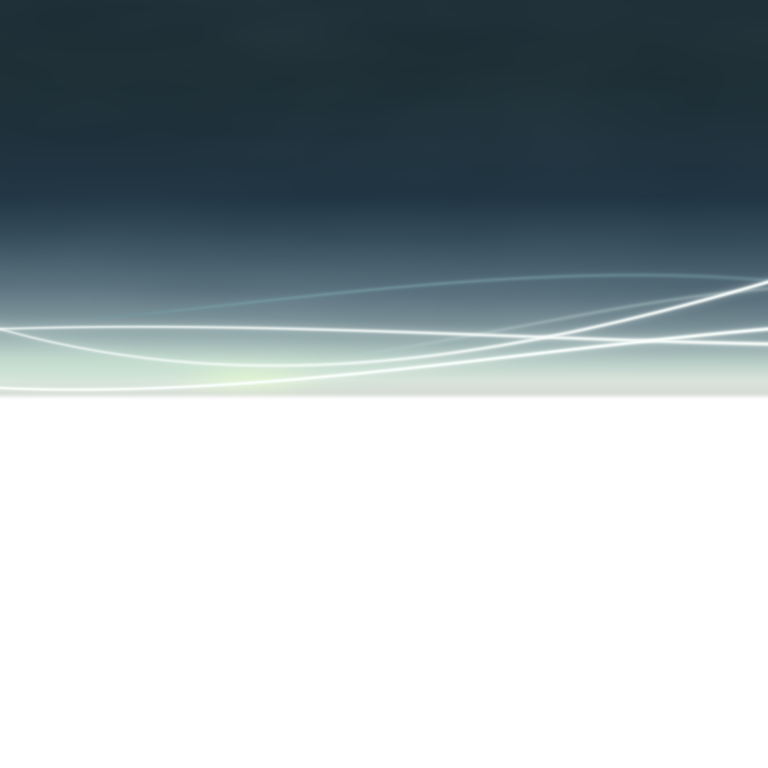
A Shadertoy shader for this background:

```glsl
// A dusky sky brightens down to a soft horizon above a plain white ground.
// The sky is a stack of blended colour stops with faint noise; the light
// trails are cubic curves drawn with Gaussian profiles.

#define HORIZON 0.484
#define HORIZON_BLUR 0.0050
#define TRAIL_WIDTH 0.0023
#define HALO_WIDTH 0.0075
#define HAZE_AMOUNT 0.018
#define SKY_TILT 0.020
#define GLOW_CENTER vec2(0.325, 0.506)
#define GLOW_SIZE vec2(0.075, 0.019)
#define GLOW_COLOR vec3(0.89, 0.97, 0.81)
#define MINT vec3(0.79, 0.91, 0.83)
#define TEAL vec3(0.46, 0.61, 0.64)

const int STOPS = 10;

// Each stop holds a colour and its height on the canvas.
const vec4 SKY[STOPS] = vec4[STOPS](
    vec4(0.84, 0.86, 0.84, 0.488),
    vec4(0.85, 0.89, 0.86, 0.505),
    vec4(0.75, 0.83, 0.80, 0.525),
    vec4(0.61, 0.70, 0.70, 0.551),
    vec4(0.47, 0.56, 0.59, 0.583),
    vec4(0.35, 0.44, 0.49, 0.622),
    vec4(0.20, 0.29, 0.345, 0.695),
    vec4(0.13, 0.21, 0.265, 0.745),
    vec4(0.12, 0.185, 0.21, 0.910),
    vec4(0.125, 0.19, 0.225, 1.000));

vec2 hashGradient(vec2 cell) {
    vec2 k = vec2(dot(cell, vec2(127.1, 311.7)), dot(cell, vec2(269.5, 183.3)));
    return fract(sin(k) * 43758.5) * 2.0 - 1.0;
}

float gradientNoise(vec2 p) {
    vec2 i = floor(p), f = fract(p);
    vec2 w = f * f * f * (f * (f * 6.0 - 15.0) + 10.0);
    vec2 e = vec2(0.0, 1.0);
    float low = mix(dot(hashGradient(i), f),
                    dot(hashGradient(i + e.yx), f - e.yx), w.x);
    float high = mix(dot(hashGradient(i + e), f - e),
                     dot(hashGradient(i + e.yy), f - e.yy), w.x);
    return mix(low, high, w.y);
}

vec3 skyColor(float height) {
    vec3 color = SKY[0].rgb;
    for (int i = 1; i < STOPS; i++) {
        float t = (height - SKY[i - 1].w) / (SKY[i].w - SKY[i - 1].w);
        color = mix(color, SKY[i].rgb, clamp(t, 0.0, 1.0));
    }
    return color;
}

// Cubic through four heights spaced evenly from the left to the right edge.
float curveHeight(float x, vec4 h) {
    float u = 3.0 * x, a = u - 1.0, b = u - 2.0, c = u - 3.0;
    return dot(h, vec4(-a * b * c / 6.0, u * b * c / 2.0,
                       -u * a * c / 2.0, u * a * b / 6.0));
}

float gaussian(float d, float width) {
    return exp(-d * d / (width * width));
}

// Lays a bright core and a dim halo over the colour beneath.
vec3 addTrail(vec3 base, vec2 uv, vec4 heights, vec3 tint, float strength) {
    float d = uv.y - curveHeight(uv.x, heights);
    float width = max(TRAIL_WIDTH * mix(0.9, 1.3, uv.x), 0.7 / iResolution.y);
    float light = 0.85 * gaussian(d, width) + 0.15 * gaussian(d, HALO_WIDTH);
    return mix(base, tint, strength * light);
}

void mainImage(out vec4 fragColor, in vec2 fragCoord) {
    vec2 uv = fragCoord / iResolution.xy;

    // Sky, a little brighter on the left, with streaky haze
    float band = smoothstep(0.50, 0.58, uv.y) * (1.0 - smoothstep(0.62, 0.74, uv.y));
    vec3 color = skyColor(uv.y + SKY_TILT * (uv.x - 0.5) * band);
    float haze = gradientNoise(uv * vec2(5.0, 9.0))
               + 0.5 * gradientNoise(uv * vec2(9.0, 30.0) + 7.0);
    color += HAZE_AMOUNT * haze * smoothstep(0.49, 0.60, uv.y);

    // Mint wash and warm glow near the horizon
    float wash = gaussian(uv.y - 0.522, 0.026) * (1.0 - smoothstep(0.25, 0.75, uv.x));
    color = mix(color, MINT, 0.45 * wash);
    vec2 g = (uv - GLOW_CENTER) / GLOW_SIZE;
    color = mix(color, GLOW_COLOR, 0.65 * exp(-dot(g, g)));

    // Faint teal arcs
    float arcFade = smoothstep(0.02, 0.30, uv.x) * mix(1.0, 0.65, uv.x);
    color = addTrail(color, uv, vec4(0.573, 0.607, 0.637, 0.635), TEAL, 0.75 * arcFade);
    float veilFade = smoothstep(0.36, 0.60, uv.x);
    color = addTrail(color, uv, vec4(0.550, 0.523, 0.573, 0.624),
                     vec3(0.74, 0.82, 0.82), 0.38 * veilFade);

    // Bright crossing trails
    vec3 white = vec3(0.98, 1.0, 0.99);
    color = addTrail(color, uv, vec4(0.5716, 0.5729, 0.5625, 0.5521), white,
                     mix(0.68, 0.92, uv.x));
    color = addTrail(color, uv, vec4(0.5716, 0.5241, 0.5527, 0.6328), white,
                     mix(0.60, 0.95, uv.x));
    color = addTrail(color, uv, vec4(0.4948, 0.5020, 0.5358, 0.5716), white, 0.95);

    // White ground below a blurred edge
    float blur = max(HORIZON_BLUR, 1.0 / iResolution.y);
    float sky = smoothstep(HORIZON - blur, HORIZON + blur, uv.y);
    fragColor = vec4(mix(vec3(1.0), color, sky), 1.0);
}
```
